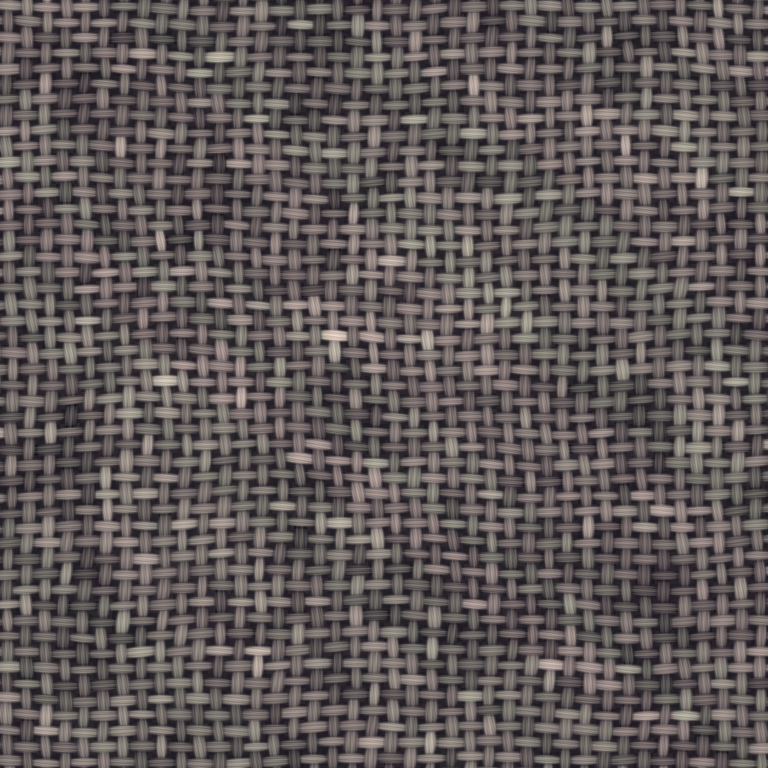
Write a Shadertoy shader that draws this texture.

```glsl
// Coarse plain-weave cloth: 40 upright warp yarns crossed by 49 flat weft yarns.
// Each yarn is cut into float segments that rise and dip as a cosine; the higher
// yarn wins at every crossing, and hashes with layered sines vary the yarn tones.

const float TAU = 6.2831853;

float hash(vec2 p) {
    p = fract(p * vec2(0.1031, 0.1137));
    p += dot(p, p.yx + 33.33);
    return fract((p.x + p.y) * p.x * 97.31);
}

// Warm grey ramp that cools towards the shadows
vec3 yarnColour(float tone) {
    return vec3(tone, 0.95 * tone - 0.008, 0.83 * tone + 0.035);
}

// One yarn: x = coverage, y = height in the weave, z = tone.
// "along" advances by one per float, "across" is the offset from the yarn axis.
vec3 yarn(float along, float across, float lane, float halfWidth, float seed, float soft) {
    vec2 id = vec2(round(along) + seed, lane + seed * 1.7);
    float t = along - round(along);
    float laneRnd = hash(vec2(lane, seed));
    float segRnd = hash(id);
    float height = cos(TAU * t);

    // Uneven, slightly tilted floats that swell where they lie on top
    across += 0.12 * (hash(id + 7.3) - 0.5) + 0.22 * t * (hash(id + 19.1) - 0.5);
    float width = halfWidth * (1.0 + 0.14 * height + 0.35 * (hash(id + 3.7) - 0.5));
    float cover = 1.0 - smoothstep(width - soft, width + soft, abs(across));

    // Twisted fibres inside the yarn
    float twist = across * 24.0 + t * 5.0 * (segRnd - 0.5) + segRnd * 40.0;
    float fibre = sin(twist) + 0.6 * sin(twist * 1.9 + t * 9.0 + laneRnd * 30.0);

    // Tone drifts along the yarn, changes per float, and has rare bright floats
    float drift = sin(along * 0.9 + laneRnd * 50.0) + sin(along * 0.37 + laneRnd * 91.0);
    float tone = 0.42 + 0.09 * (laneRnd - 0.5) + 0.17 * (segRnd - 0.5) + 0.03 * drift;
    tone += 0.17 * pow(hash(id + 11.9), 7.0) + 0.045 * fibre + 0.07 * height;
    tone -= 0.13 * pow(across / width, 2.0);
    return vec3(cover, height, tone);
}

void mainImage(out vec4 fragColor, in vec2 fragCoord) {
    vec2 uv = fragCoord / iResolution.xy;
    vec2 count = vec2(40.0, 49.0);

    // Weave coordinates with a gentle sag of the yarns
    vec2 p = uv * count;
    p.x += 0.16 * sin(uv.y * 9.0 + uv.x * 4.0) + 0.06 * sin(uv.y * 31.0 + uv.x * 17.0);
    p.y += 0.18 * sin(uv.x * 8.0 + uv.y * 5.0) + 0.07 * sin(uv.x * 27.0 - uv.y * 13.0);
    vec2 cell = floor(p);
    vec2 f = p - cell - 0.5;
    vec2 soft = 0.07 + 0.6 * count / iResolution.xy;

    // Neighbouring yarns alternate over and under
    vec3 weft = yarn((p.x - 0.5 + cell.y) * 0.5, f.y, cell.y, 0.29, 5.0, soft.y);
    vec3 warp = yarn((p.y + 0.5 + cell.x) * 0.5, f.x, cell.x, 0.28, 131.0, soft.x);
    weft.z += 0.03;

    // Contact shadow falls from the upper yarn onto the lower one
    float weftOver = smoothstep(-0.15, 0.15, weft.y - warp.y);
    weft.z -= 0.13 * (1.0 - weftOver) * (1.0 - smoothstep(0.22, 0.48, abs(f.x)));
    warp.z -= 0.13 * weftOver * (1.0 - smoothstep(0.22, 0.48, abs(f.y)));

    // Dark gaps, then the two yarns stacked by height
    float gap = 0.12 + 0.05 * hash(cell + 61.0);
    float weftTop = mix(mix(gap, warp.z, warp.x), weft.z, weft.x);
    float warpTop = mix(mix(gap, weft.z, weft.x), warp.z, warp.x);
    float tone = mix(warpTop, weftTop, weftOver);

    // Broad mottling and slightly darker corners
    float mottle = sin(uv.x * 11.0 + 2.0 * sin(uv.y * 7.0)) * sin(uv.y * 13.0 + uv.x * 5.0);
    vec2 q = uv - vec2(0.45, 0.52);
    tone *= 1.04 + 0.06 * mottle - 0.22 * dot(q, q);

    // Some floats lean plum, others lean olive
    float tint = hash(floor(p * 0.5 + 0.5 * cell.yx) + 23.0) - 0.5;
    vec3 colour = yarnColour(tone) + tint * tone * vec3(0.05, -0.03, 0.02);
    fragColor = vec4(clamp(colour, 0.0, 1.0), 1.0);
}
```
